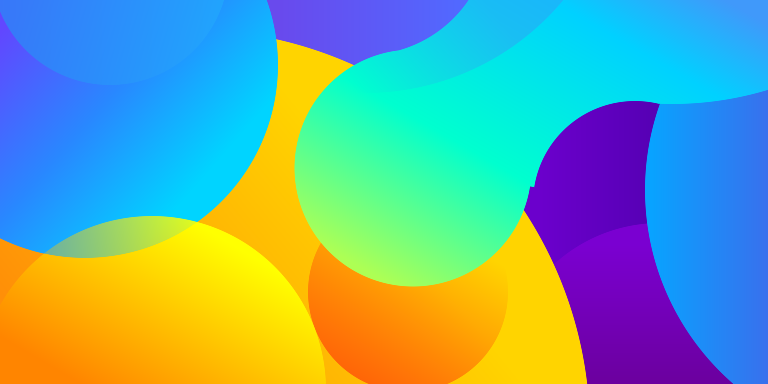
A Shadertoy shader for this background:

```glsl
// Overlapping fluid discs in blue, yellow and violet around a mint blob.
// Each shape is a signed distance to circles, filled with a linear gradient;
// the blob joins a disc to a band whose sides are arcs tangent to that disc.

#define GRID 384.0          // design units per canvas height
#define SHEEN 0.5           // strength of the arc across the blob
#define GLASS 0.85          // opacity of the small upper left disc
#define OVERLAP_MIN 0.38    // yellow opacity over blue, left end
#define OVERLAP_MAX 0.88    // yellow opacity over blue, right end

float disc(vec2 p, vec2 center, float radius) {
    return length(p - center) - radius;
}

// Position along the segment a-b, from 0 to 1
float ramp(vec2 p, vec2 a, vec2 b) {
    vec2 d = b - a;
    return clamp(dot(p - a, d) / dot(d, d), 0.0, 1.0);
}

float stage(float t, float lo, float hi) {
    return clamp((t - lo) / (hi - lo), 0.0, 1.0);
}

// Signed side of the line from a to b, negative on its right
float side(vec2 p, vec2 a, vec2 b) {
    vec2 d = normalize(b - a);
    return d.x * (p.y - a.y) - d.y * (p.x - a.x);
}

// One-pixel smooth coverage of a signed distance
float cover(float d) {
    float pixel = GRID / iResolution.y;
    return smoothstep(0.5 * pixel, -0.5 * pixel, d);
}

float blobDistance(vec2 p) {
    vec2 head = vec2(413.0, 216.0);
    vec2 notch = vec2(365.0, 454.0);
    vec2 bump = vec2(635.0, 181.0);
    float lower = min(p.x - 640.0, disc(p, vec2(672.0, 613.0), 333.0));
    float wedge = max(side(p, head, notch), -side(p, head, bump));
    float cuts = max(-disc(p, notch, 125.0), -disc(p, bump, 102.0));
    float band = max(max(wedge, cuts), lower);
    return min(disc(p, head, 118.5), band);
}

vec3 blobColor(vec2 p) {
    float t = ramp(p, vec2(390.0, 99.0), vec2(596.0, 458.0));
    vec3 color = mix(vec3(0.68, 1.0, 0.33), vec3(0.0, 1.0, 0.81), stage(t, 0.0, 0.38));
    color = mix(color, vec3(0.0, 0.82, 1.0), stage(t, 0.38, 0.79));
    color = mix(color, vec3(0.25, 0.6, 0.98), stage(t, 0.79, 1.0));
    // Translucent arc, fading toward the head
    float sheen = cover(disc(p, vec2(365.0, 549.0), 258.0));
    float fade = ramp(p, vec2(370.0, 275.0), vec2(490.0, 375.0));
    return mix(color, vec3(0.2, 0.62, 0.96), SHEEN * sheen * fade);
}

vec3 leftBlue(vec2 p) {
    float t = ramp(p, vec2(0.0, 350.0), vec2(186.0, 187.0));
    vec3 color = mix(vec3(0.38, 0.28, 1.0), vec3(0.16, 0.53, 1.0), stage(t, 0.0, 0.5));
    return mix(color, vec3(0.0, 0.83, 1.0), stage(t, 0.5, 1.0));
}

void mainImage(out vec4 fragColor, in vec2 fragCoord) {
    vec2 p = fragCoord / iResolution.y * GRID;

    // Violet ground: lighter at the upper center, deep on the right
    vec3 upperViolet = mix(vec3(0.41, 0.29, 0.93), vec3(0.32, 0.41, 1.0),
                           stage(p.x, 280.0, 460.0));
    vec3 deepViolet = mix(vec3(0.42, 0.0, 0.8), vec3(0.34, 0.0, 0.71),
                          stage(p.x, 540.0, 650.0));
    vec3 color = mix(upperViolet, deepViolet, smoothstep(480.0, 530.0, p.x));
    vec3 lowViolet = mix(vec3(0.42, 0.0, 0.62), vec3(0.48, 0.0, 0.82),
                         stage(p.y, 0.0, 140.0));
    color = mix(color, lowViolet, cover(disc(p, vec2(660.0, 4.0), 157.0)));

    // Large yellow disc and the orange disc fading into it
    vec3 amber = mix(vec3(1.0, 0.56, 0.03), vec3(1.0, 0.83, 0.0),
                     ramp(p, vec2(0.0, 90.0), vec2(270.0, 310.0)));
    color = mix(color, amber, cover(disc(p, vec2(188.5, -47.0), 401.5)));
    float orangeFade = 1.0 - ramp(p, vec2(360.0, 0.0), vec2(450.0, 150.0));
    color = mix(color, vec3(1.0, 0.39, 0.03),
                orangeFade * cover(disc(p, vec2(408.0, 92.0), 100.0)));

    // Blue disc at the right edge
    vec3 rightBlue = mix(vec3(0.03, 0.64, 1.0), vec3(0.22, 0.44, 0.93),
                         stage(p.x, 650.0, 768.0));
    color = mix(color, rightBlue, cover(disc(p, vec2(902.0, 194.0), 257.0)));

    // Mint blob
    color = mix(color, blobColor(p), cover(blobDistance(p)));

    // Left blue disc with a glassy disc on top
    float blueCover = cover(disc(p, vec2(85.0, 319.0), 193.0));
    color = mix(color, leftBlue(p), blueCover);
    vec3 glass = mix(vec3(0.19, 0.5, 0.97), vec3(0.13, 0.65, 0.99),
                     stage(p.x, 0.0, 220.0));
    color = mix(color, glass, GLASS * cover(disc(p, vec2(110.0, 418.0), 119.0)));

    // Lower left yellow disc, translucent where it crosses the blue
    vec3 lemon = mix(vec3(1.0, 0.52, 0.0), vec3(1.0, 1.0, 0.0),
                     ramp(p, vec2(80.0, 0.0), vec2(180.0, 170.0)));
    float tint = mix(OVERLAP_MIN, OVERLAP_MAX, stage(p.x, 50.0, 195.0));
    float opacity = mix(1.0, tint, blueCover);
    color = mix(color, lemon, opacity * cover(disc(p, vec2(152.0, -6.0), 174.0)));

    fragColor = vec4(color, 1.0);
}
```
